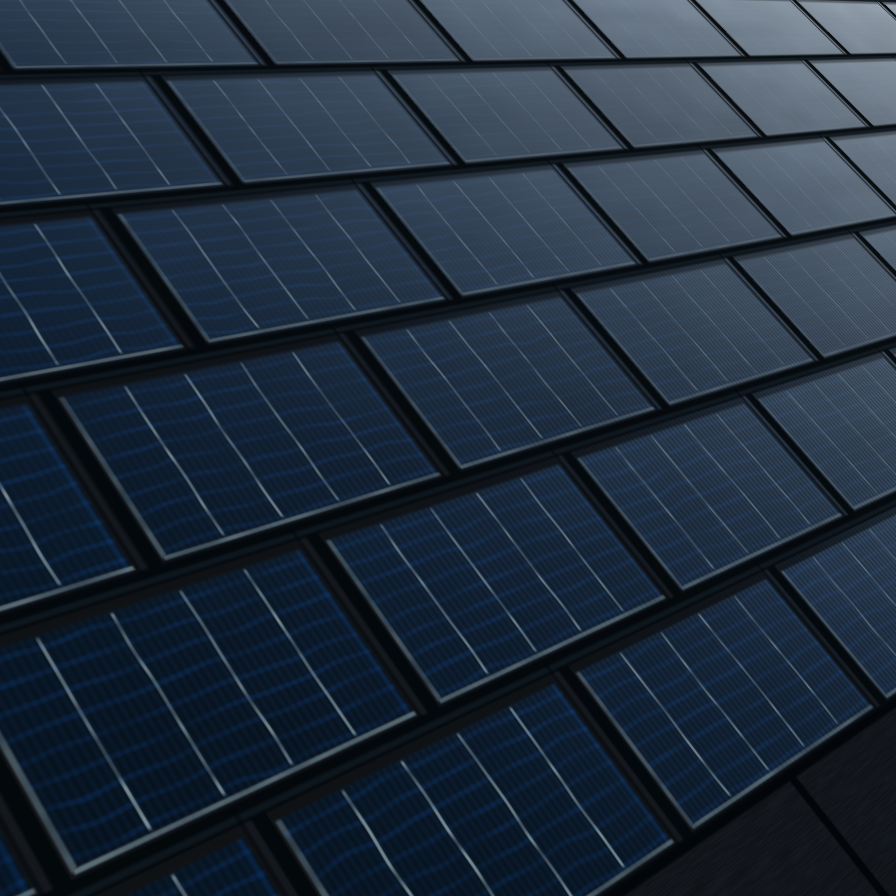
A three.js fragment shader for this texture:

```glsl
// Staggered solar roof tiles receding in perspective, from dark navy to pale sky glare.
varying vec2 vUv;

float hash(vec2 p) {
  return fract(sin(dot(p, vec2(127.1, 311.7))) * 43758.5453);
}

float noise(vec2 p) {
  vec2 i = floor(p), f = fract(p);
  f = f * f * (3.0 - 2.0 * f);
  return mix(mix(hash(i), hash(i + vec2(1.0, 0.0)), f.x),
             mix(hash(i + vec2(0.0, 1.0)), hash(i + 1.0), f.x), f.y);
}

// Soft interval from lo to hi
float band(float x, float lo, float hi, float soft) {
  return smoothstep(lo - soft, lo + soft, x) * (1.0 - smoothstep(hi - soft, hi + soft, x));
}

float box(vec2 p, vec2 lo, vec2 hi, float soft) {
  return band(p.x, lo.x, hi.x, soft * 0.6) * band(p.y, lo.y, hi.y, soft);
}

// Soft line of a given half width
float stroke(float d, float halfWidth, float soft) {
  return 1.0 - smoothstep(halfWidth, halfWidth + soft, abs(d));
}

void main() {
  // Roof plane: rows meet at a vanishing point far to the right
  vec2 p = vec2(vUv.x, 1.0 - vUv.y);
  float toVanish = 2.083 - p.x;
  float depth = 0.039 + (p.y - 0.039) * 1.823 / toVanish;
  float v = log((depth + 0.371) / 0.98) / log(1.3);
  float u = (p.x / toVanish + 0.1 - 0.3226 * depth) / (0.157 + 0.1236 * depth);

  // Half-tile stagger, drifting a little in the nearest rows
  float row = ceil(v);
  u -= 0.5 * mod(row, 2.0) - 0.06 * max(row, 0.0);
  vec2 id = vec2(floor(u), row);
  vec2 q = vec2(fract(u), fract(v));
  float soft = mix(0.022, 0.009, smoothstep(0.0, 1.0, depth));

  // Light: dark at the lower left, hazy at the upper right
  float sky = 0.75 * vUv.y + 0.45 * vUv.x;
  float glare = pow(sky / 1.2, 3.0);
  float near = 1.0 - smoothstep(0.25, 1.1, sky);
  vec3 glass = vec3(0.03, 0.085, 0.145) + vec3(0.54, 0.53, 0.515) * glare;
  glass += vec3(0.0, 0.01, 0.03) * smoothstep(0.2, 0.6, sky) * (1.0 - glare);
  glass *= 0.94 + 0.12 * hash(id);
  glass *= 1.04 - 0.1 * q.y + 0.06 * (noise(q * 5.0 + id * 17.0) - 0.5);

  // Fine vertical pinstripes
  vec2 cell = (q - vec2(0.01, 0.11)) / vec2(0.92, 0.865);
  glass *= 1.0 + 0.13 * sin(cell.x * 283.0) * smoothstep(0.1, 0.8, depth);

  // Wavy blue cross lines
  float wave = 0.3 * (noise(vec2(cell.x * 9.0, cell.y * 4.0) + id * 7.0) - 0.5);
  float crossLine = stroke(fract(cell.y * 9.0 + wave) - 0.5, 0.03, 0.16);
  float patches = 0.25 + 0.75 * noise(cell * vec2(11.0, 9.0) + id * 31.0);
  glass += vec3(0.005, 0.055, 0.13) * crossLine * patches * (0.15 + 0.75 * near);

  // Four thin silver conductors, slightly bent and worn
  float bend = 0.03 * (noise(vec2(cell.y * 5.0, floor(cell.x * 5.0 + 0.5)) + id * 5.0) - 0.5);
  float conductor = stroke(fract(cell.x * 5.0 + 0.5 + bend) - 0.5, 0.007, 0.035);
  conductor *= step(0.1, cell.x) * step(cell.x, 0.9) * band(cell.y, 0.01, 0.96, 0.015);
  float wear = 0.35 + 0.65 * noise(vec2(cell.x * 5.0, cell.y * 13.0) + id * 13.0);
  vec3 silver = vec3(0.55, 0.63, 0.65);
  glass = mix(glass, silver, conductor * wear * (0.2 + 0.65 * near));

  // Shadowed gap with a faint sheen under each row
  vec3 color = vec3(0.012, 0.03, 0.045) + 0.03 * glare;
  color += vec3(0.035, 0.055, 0.065) * stroke(q.y - 0.04, 0.004, 0.02);

  // Matte frame, strongest on the right side and along the top
  vec3 frame = mix(vec3(0.075, 0.088, 0.105), glass * 0.8, smoothstep(0.5, 0.9, sky));
  frame *= 0.8 + 0.25 * smoothstep(0.93, 0.945, q.x);
  color = mix(color, frame, box(q, vec2(0.0, 0.065), vec2(0.962, 0.985), soft));
  color = mix(color, vec3(0.01, 0.025, 0.04), stroke(q.x - 0.938, 0.002, 0.008) * 0.5);

  // Glass panel with a dim blue border and a silver lip on two sides
  float panel = box(q, vec2(0.012, 0.11), vec2(0.925, 0.975), soft);
  color = mix(color, glass, panel);
  float border = stroke(q.x - 0.912, 0.002, 0.012) * panel;
  color += vec3(0.0, 0.035, 0.08) * border * near;
  float leftLip = stroke(q.x - 0.016, 0.003, 0.01) * band(q.y, 0.11, 0.965, 0.01);
  float bottomLip = stroke(q.y - 0.963, 0.003, 0.014) * band(q.x, 0.012, 0.93, 0.006);
  float lipWear = 0.5 + 0.5 * noise(q * 14.0 + id * 3.0);
  color = mix(color, silver * 0.9, max(leftLip * 0.7, bottomLip) * lipWear * (0.25 + 0.5 * near));

  // Plain textured shingles in the nearest row
  float grain = noise(vec2(u * 22.0 + v * 9.0, v * 150.0 + u * 12.0));
  vec3 shingle = vec3(0.07, 0.085, 0.105) * (0.8 + 0.4 * grain);
  shingle = mix(vec3(0.012, 0.025, 0.035), shingle, box(q, vec2(0.012, 0.04), vec2(0.98, 1.2), 0.01));
  color = mix(color, shingle, step(2.5, row));

  gl_FragColor = vec4(color, 1.0);
}
```
